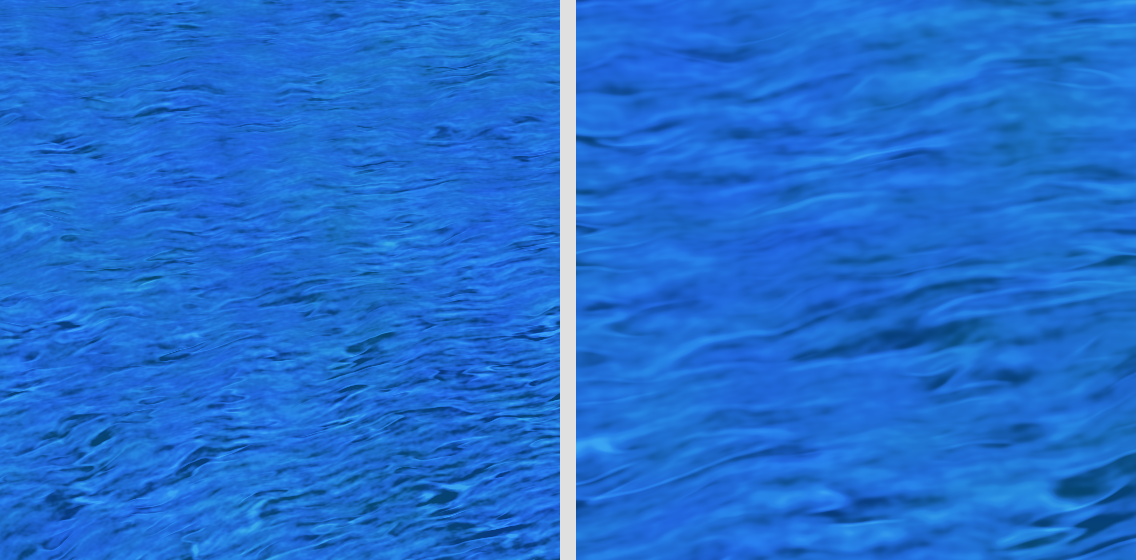
Left, the full canvas; right, a detail of the centre.
A Shadertoy shader for this texture:

```glsl
// Rippled blue water: slanting streaks, dark troughs and thin pale crests
#define DEEP vec3(0.025, 0.25, 0.48)
#define BODY vec3(0.124, 0.425, 0.845)
#define LIGHT vec3(0.152, 0.515, 0.91)
#define GLINT vec3(0.24, 0.67, 0.95)
#define STREAKS vec2(11.0, 56.0)
#define TILT_FAR 0.07
#define TILT_NEAR 0.32
#define RELIEF 1.5
#define PATCHES 0.65
#define FIBRES 1.0
#define CRESTS 1.5

// Integer hash giving a unit gradient per lattice cell
vec2 gradientAt(ivec2 cell) {
    uint h = uint(cell.x) * 1597u ^ uint(cell.y) * 51749u;
    h = (h ^ (h >> 15)) * 73244475u;
    h = (h ^ (h >> 13)) * 73244475u;
    h ^= h >> 16;
    float angle = float(h & 65535u) / 65536.0 * 6.28319;
    return vec2(cos(angle), sin(angle));
}

float gradientNoise(vec2 p) {
    ivec2 cell = ivec2(floor(p));
    vec2 f = fract(p);
    vec2 w = f * f * f * (f * (f * 6.0 - 15.0) + 10.0);
    float a = dot(gradientAt(cell), f);
    float b = dot(gradientAt(cell + ivec2(1, 0)), f - vec2(1, 0));
    float c = dot(gradientAt(cell + ivec2(0, 1)), f - vec2(0, 1));
    float d = dot(gradientAt(cell + ivec2(1, 1)), f - vec2(1, 1));
    return 1.4 * mix(mix(a, b, w.x), mix(c, d, w.x), w.y);
}

// Three octaves of wave height
float waveHeight(vec2 q) {
    return gradientNoise(q) + 0.6 * gradientNoise(q * vec2(2.1, 1.8) + 17.3)
         + 0.35 * gradientNoise(q * vec2(4.5, 3.3) + 29.1);
}

// Surface coordinates: tilt grows and rows widen toward the bottom
vec2 surfaceCoords(vec2 p) {
    float nearness = 1.0 - p.y;
    float tilt = TILT_FAR + TILT_NEAR * nearness * nearness;
    float row = p.y - tilt * (p.x - 0.2);
    row += 0.018 * gradientNoise(p * vec2(5.0, 8.0) + 3.7);
    row += 0.006 * gradientNoise(p * vec2(15.0, 22.0) + 9.1);
    row += 0.0015 * gradientNoise(p * vec2(45.0, 60.0) + 15.1);
    return vec2(p.x, row * (0.75 + 0.3 * row));
}

// Short sharp crest (positive) with a shaded trough under it (negative)
float crestLine(vec2 q, float seed) {
    float height = gradientNoise(q + seed);
    float broken = smoothstep(0.05, 0.4, gradientNoise(q * vec2(0.9, 0.4) + seed * 1.7));
    float crest = 1.0 - smoothstep(0.0, 0.15, abs(height));
    float trough = smoothstep(0.06, 0.2, height) * (1.0 - smoothstep(0.25, 0.65, height));
    return broken * (crest - 1.1 * trough);
}

void mainImage(out vec4 fragColor, in vec2 fragCoord) {
    vec2 p = fragCoord / iResolution.xy;
    vec2 s = surfaceCoords(p);
    vec2 q = s * STREAKS;

    // Rough water gathers at the lower right, calm patches elsewhere
    float corner = 1.0 - smoothstep(0.05, 0.5, length((p - vec2(0.95, 0.2)) * vec2(0.8, 1.3)));
    float broad = gradientNoise(p * vec2(3.0, 4.5) + 5.3);
    float calm = gradientNoise(p * vec2(8.0, 13.0) + 61.0);
    float rough = mix(1.15, 0.6, smoothstep(0.1, 0.9, p.y)) + 0.5 * corner + 0.3 * broad + 0.8 * calm;
    rough = max(rough, 0.3);

    // Lit and shaded wave sides, soft patches and fine fibres
    float relief = waveHeight(q) - waveHeight(q + vec2(0.08, 0.4));
    float patches = broad + gradientNoise(s * vec2(9.0, 20.0) + 31.0)
                  + gradientNoise(p * vec2(19.0, 26.0) + 37.0);
    float fibres = gradientNoise(s * vec2(36.0, 140.0) + 41.0)
                 + 0.8 * gradientNoise(s * vec2(80.0, 230.0) + 53.0)
                 + 0.5 * gradientNoise(p * vec2(130.0, 170.0) + 59.0);
    float tone = RELIEF * rough * relief + PATCHES * patches
               + FIBRES * (0.5 + 0.3 * rough) * fibres - 0.45 * corner + 0.2;

    // Broken crests at two sizes
    float crests = crestLine(s * STREAKS * vec2(0.6, 0.7), 71.0)
                 + 0.8 * crestLine(s * STREAKS * vec2(1.3, 1.25), 113.0);
    tone += CRESTS * rough * crests;

    // Tone to colour, with a slow drift between blue and teal
    vec3 color = mix(DEEP, BODY, smoothstep(-3.4, 0.3, tone));
    color = mix(color, LIGHT, smoothstep(-0.1, 1.7, tone));
    color = mix(color, GLINT, 0.8 * smoothstep(1.5, 3.8, tone));
    float teal = gradientNoise(p * vec2(4.0, 5.0) + 97.0) + gradientNoise(s * vec2(14.0, 45.0) + 11.0);
    color += vec3(-0.005, 0.022, -0.035) * teal;
    fragColor = vec4(color, 1.0);
}
```
